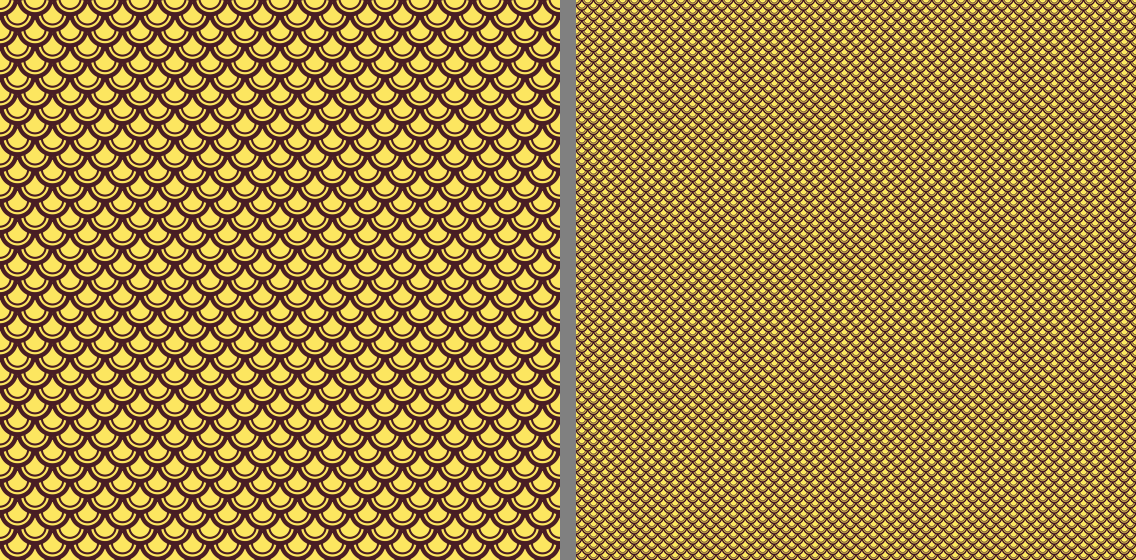
Left: one tile. Right: repeated 3 by 3.
Give the GLSL for this pattern, as a three.js fragment shader.

```glsl
// Fish-scale pattern: 16 scales across, 36 staggered rows, yellow with dark outlines.
// Each scale is a disc with concentric bands; rows are painted from the
// lowest to the highest, so every scale overlaps the ones beneath it.
varying vec2 vUv;

// Soft disc of a given radius; lengths are in scale widths.
float disc(float dist, float radius) {
  return 1.0 - smoothstep(-0.018, 0.018, dist - radius);
}

// Yellow part of one scale: a thin outer ring and a solid core.
float yellowBands(float dist) {
  return disc(dist, 0.396) - disc(dist, 0.333) + disc(dist, 0.274);
}

void main() {
  vec3 maroon = vec3(0.285, 0.115, 0.14);
  vec3 yellow = vec3(0.99, 0.903, 0.378);

  float rowPitch = 4.0 / 9.0;
  vec2 p = vUv * 16.0 - vec2(0.0, 0.0486);
  float baseRow = floor(p.y / rowPitch);

  // Paint the four rows that can reach this point, lowest first.
  float light = 0.0;
  for (int i = -1; i <= 2; i++) {
    float row = baseRow + float(i);
    float stagger = 0.5 * mod(row, 2.0);
    float x = fract(p.x - stagger + 0.5) - 0.5;
    float dist = length(vec2(x, p.y - row * rowPitch));
    light = mix(light, yellowBands(dist), disc(dist, 0.521));
  }

  gl_FragColor = vec4(mix(maroon, yellow, light), 1.0);
}
```
